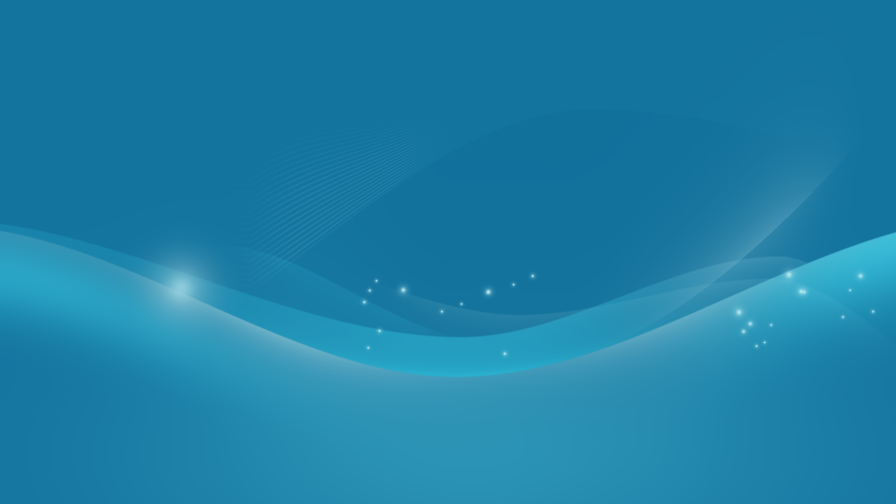
Give the GLSL for this background, as a Shadertoy shader.

```glsl
const vec3 DEEP = vec3(0.075, 0.455, 0.62);
const vec3 SHADE = vec3(0.07, 0.44, 0.605);
const vec3 POOL = vec3(0.165, 0.575, 0.71);
const vec3 CYAN = vec3(0.17, 0.70, 0.82);
const vec3 BRIGHT = vec3(0.20, 0.80, 0.90);
const vec3 PALE = vec3(0.56, 0.77, 0.83);
const vec3 SPARK = vec3(0.72, 0.92, 0.95);

// Curve knots: x, y, slope in canvas fractions
const vec3 EDGE_L = vec3(0.0, 0.542, -0.3);
const vec3 EDGE_M = vec3(0.51, 0.252, 0.0);
const vec3 EDGE_R = vec3(1.0, 0.539, 0.5);
const vec3 CREST_L = vec3(0.0, 0.556, -0.25);
const vec3 CREST_M = vec3(0.515, 0.331, 0.0);
const vec3 CREST_R = vec3(0.87, 0.491, 0.0);
const vec3 CREST_END = vec3(1.01, 0.32, -1.6);
const vec3 HILL_L = vec3(0.28, 0.42, 1.3);
const vec3 HILL_M = vec3(0.66, 0.783, 0.0);
const vec3 HILL_R = vec3(1.0, 0.66, -0.6);
const vec3 SWEEP_L = vec3(0.64, 0.29, 0.5);
const vec3 SWEEP_R = vec3(0.96, 0.72, 2.0);
const vec3 VEIL_L = vec3(0.24, 0.515, 0.0);
const vec3 VEIL_R = vec3(0.53, 0.325, -0.2);
const vec3 THREAD_L = vec3(0.40, 0.45, -0.6);
const vec3 THREAD_M = vec3(0.58, 0.375, 0.0);
const vec3 THREAD_R = vec3(0.86, 0.447, 0.0);
const vec3 THREAD_END = vec3(1.01, 0.30, -1.5);

const vec2 FLARE_POS = vec2(0.202, 0.428);
const float HATCH_LINES = 24.0;
const int SPARK_COUNT = 26;

float hermite(float x, vec3 a, vec3 b) {
    float h = b.x - a.x;
    float t = clamp((x - a.x) / h, 0.0, 1.0);
    float s = t * t * (3.0 - 2.0 * t);
    float q = t * (1.0 - t);
    return mix(a.y, b.y, s) + h * q * ((1.0 - t) * a.z - t * b.z);
}

float hermite(float x, vec3 a, vec3 b, vec3 c) {
    return x < b.x ? hermite(x, a, b) : hermite(x, b, c);
}

float bump(float x, float center, float width) {
    float t = (x - center) / width;
    return exp(-t * t);
}

float window(float x, float a, float b, float c, float d) {
    return smoothstep(a, b, x) * (1.0 - smoothstep(c, d, x));
}

float hash(uint n) {
    n = n * 747796405u + 2891336453u;
    n = ((n >> ((n >> 28u) + 4u)) ^ n) * 277803737u;
    n = (n >> 22u) ^ n;
    return float(n >> 8u) / 16777216.0;
}

void mainImage(out vec4 fragColor, in vec2 fragCoord) {
    vec2 uv = fragCoord / iResolution.xy;
    vec2 aspect = vec2(iResolution.x / iResolution.y, 1.0);
    float soft = 1.2 / iResolution.y;
    float x = uv.x;

    // Signed heights above each curve
    float edge = uv.y - hermite(x, EDGE_L, EDGE_M, EDGE_R);
    float crestY = x < CREST_R.x ? hermite(x, CREST_L, CREST_M, CREST_R)
                                 : hermite(x, CREST_R, CREST_END);
    float threadY = x < THREAD_R.x ? hermite(x, THREAD_L, THREAD_M, THREAD_R)
                                   : hermite(x, THREAD_R, THREAD_END);
    float crest = uv.y - crestY;
    float thread = uv.y - threadY;
    float hill = uv.y - hermite(x, HILL_L, HILL_M, HILL_R);
    float sweep = uv.y - hermite(x, SWEEP_L, SWEEP_R);
    float veil = uv.y - hermite(x, VEIL_L, VEIL_R);
    float aboveEdge = smoothstep(-soft, soft, edge);
    float belowCrest = smoothstep(soft, -soft, crest);

    // Backdrop with a lit pool and a shaded hill
    vec3 col = mix(DEEP, POOL, bump(x, 0.53, 0.36) * bump(uv.y, 0.1, 0.27));
    float inHill = smoothstep(soft, -soft, hill) * window(x, 0.28, 0.5, 0.75, 1.0);
    col = mix(col, SHADE, 0.7 * inHill * aboveEdge);

    // Fanned hatch lines
    float fan = hill / mix(0.30, 0.12, smoothstep(0.27, 0.5, x));
    float line = pow(0.5 + 0.5 * cos(6.28318 * fan * HATCH_LINES), 3.0);
    float hatch = window(x, 0.25, 0.34, 0.42, 0.52) * window(fan, -0.02, 0.02, 0.3, 1.05);
    col = mix(col, PALE, 0.15 * line * hatch);

    // Translucent veils
    float veilLight = smoothstep(soft, -soft, veil) * exp(min(veil, 0.0) / 0.07);
    col = mix(col, CYAN, 0.2 * veilLight * window(x, 0.22, 0.34, 0.44, 0.53));
    float threadLight = smoothstep(soft, -soft, thread) * exp(min(thread, 0.0) / 0.035);
    col = mix(col, PALE, 0.16 * threadLight * window(x, 0.4, 0.5, 0.9, 1.02));

    // Rising sweep of light
    float sweepLight = sweep > 0.0 ? exp(-sweep / 0.085) : 0.5 * exp(sweep / 0.10);
    sweepLight = mix(0.5 * exp(sweep / 0.10), sweepLight, smoothstep(-soft, soft, sweep));
    col = mix(col, PALE, 0.42 * sweepLight * window(x, 0.62, 0.84, 0.85, 0.97));

    // Ribbon between crest and edge
    float ribbon = mix(0.25, 0.62, bump(x, 0.52, 0.19));
    ribbon *= 1.0 - 0.7 * smoothstep(0.62, 0.85, x);
    col = mix(col, CYAN, ribbon * belowCrest * aboveEdge);
    float rim = exp(-max(edge, 0.0) / 0.016) * aboveEdge * belowCrest;
    col = mix(col, BRIGHT, 0.5 * rim * bump(x, 0.52, 0.15));
    float crestRim = belowCrest * exp(min(crest, 0.0) / 0.03) * aboveEdge;
    col = mix(col, PALE, 0.2 * crestRim * bump(x, 0.83, 0.12));

    // Glowing body under the edge
    float depth = max(-edge, 0.0);
    float body = 1.0 - aboveEdge;
    float leftGlow = bump(depth, 0.085, 0.085) * (1.0 - smoothstep(0.0, 0.5, x));
    float rightGlow = exp(-depth * depth / 0.018) * smoothstep(0.68, 1.0, x);
    float paleGlow = 0.22 + 0.5 * bump(x, 0.31, 0.13) + 0.32 * bump(x, 0.75, 0.13);
    col = mix(col, CYAN, 0.75 * leftGlow * body);
    col = mix(col, BRIGHT, 0.8 * rightGlow * body);
    col = mix(col, PALE, paleGlow * exp(-depth / 0.05) * body);

    // Flare
    float flare = length((uv - FLARE_POS) * aspect);
    col = mix(col, PALE, 0.6 * bump(flare, 0.0, 0.065));
    col = mix(col, SPARK, 0.5 * bump(flare, 0.0, 0.024));

    // Two clusters of sparks
    for (int i = 0; i < SPARK_COUNT; i++) {
        uint seed = uint(i) * 4u;
        vec2 spread = vec2(hash(seed), hash(seed + 1u)) - 0.5;
        vec2 center = i % 2 == 0 ? vec2(0.51, 0.375) : vec2(0.9, 0.38);
        float size = mix(0.003, 0.009, pow(hash(seed + 2u), 2.0));
        float r = length((uv - center - spread * vec2(0.22, 0.16)) * aspect);
        float glow = 0.65 * bump(r, 0.0, size * 0.6) + 0.3 * bump(r, 0.0, size * 1.4);
        col = mix(col, SPARK, glow);
    }

    fragColor = vec4(col, 1.0);
}
```
